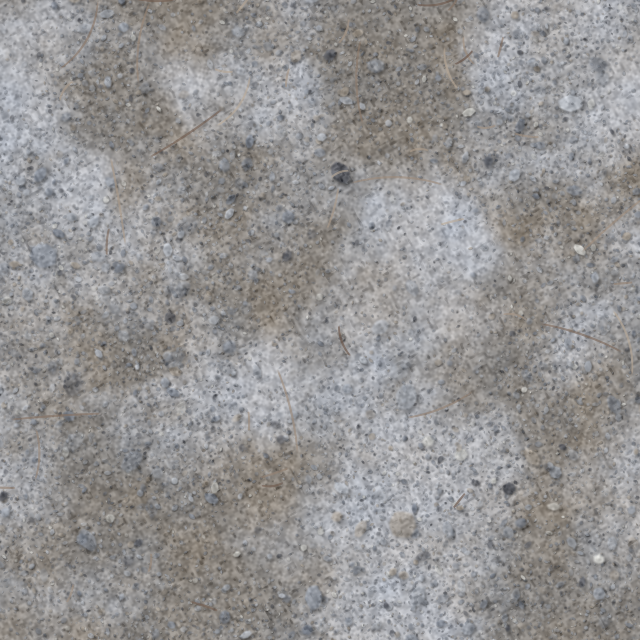
A WebGL 2 fragment shader for this texture:

```glsl
#version 300 es
precision highp float;

uniform vec2 u_resolution;
out vec4 fragColor;

const float TAU = 6.2831853;
const vec2 LIGHT = vec2(-0.6, 0.8);

vec3 hash3(vec2 p) {
    vec3 h = fract(p.xyx * vec3(0.1031, 0.1030, 0.0973));
    h += dot(h, h.yxz + 33.33);
    return fract((h.xxy + h.yzz) * h.zyx);
}

vec2 rotate(vec2 p, float angle) {
    float c = cos(angle), s = sin(angle);
    return vec2(c * p.x + s * p.y, c * p.y - s * p.x);
}

float noise(vec2 p) {
    vec2 i = floor(p), f = fract(p);
    f = f * f * (3.0 - 2.0 * f);
    float low = mix(hash3(i).x, hash3(i + vec2(1, 0)).x, f.x);
    float high = mix(hash3(i + vec2(0, 1)).x, hash3(i + vec2(1, 1)).x, f.x);
    return mix(low, high, f.y);
}

float fbm(vec2 p) {
    float sum = 0.0, weight = 0.5;
    for (int i = 0; i < 6; i++) {
        sum += weight * noise(p);
        p = rotate(p, 0.65) * 2.03 + 17.3;
        weight *= 0.55;
    }
    return sum / 1.08;
}

// Signed distance to a rounded, slightly angular stone
float stoneEdge(vec2 p, float angle, float stretch, float size) {
    vec2 q = rotate(p, angle);
    q.y *= stretch;
    float facets = max(abs(q.x) * 0.6 + abs(q.y) * 0.8, abs(q.x + 0.2 * q.y));
    return mix(length(q), facets, 0.5) - size;
}

vec3 stoneColor(float tone, float kind) {
    vec3 color = mix(vec3(0.47, 0.50, 0.55), vec3(0.75, 0.77, 0.80), tone);
    color = mix(color, vec3(0.67, 0.63, 0.58), step(kind, 0.2));
    color = mix(color, vec3(0.33, 0.34, 0.37), step(kind, 0.08));
    return mix(color, vec3(0.88, 0.88, 0.86), step(0.94, kind));
}

// One scattered layer of stones with soft contact shadows
vec3 addStones(vec3 ground, vec2 p, float cells, float density, float strength, float px) {
    vec2 g = p * cells, home = floor(g);
    float soft = px * cells * 0.8 + 0.03;
    for (int y = -1; y <= 1; y++)
    for (int x = -1; x <= 1; x++) {
        vec2 cell = home + vec2(x, y), seed = cell + cells * 7.0;
        vec3 place = hash3(seed), shape = hash3(seed + 51.3), look = hash3(seed + 113.7);
        float cluster = smoothstep(0.15, 0.75, noise(cell / cells * 7.0 + 40.0));
        if (place.z > density * (0.4 + 1.2 * cluster)) continue;
        vec2 q = g - cell - place.xy;
        float angle = shape.x * TAU;
        float stretch = mix(1.05, 1.9, shape.z);
        float size = mix(0.14, 0.38, shape.y * shape.y);
        float opacity = strength * mix(0.3, 1.0, look.z);
        float shadow = stoneEdge(q + LIGHT * 0.09, angle, stretch, size);
        ground *= 1.0 - 0.38 * opacity * (1.0 - smoothstep(-0.08, 0.08 + soft, shadow));
        float cover = 1.0 - smoothstep(-soft, soft, stoneEdge(q, angle, stretch, size));
        vec3 face = stoneColor(look.x, look.y) * (1.0 + 0.09 * dot(q, LIGHT) / size);
        ground = mix(ground, face, cover * opacity);
    }
    return ground;
}

// Coverage of a thin bent needle
float needle(vec2 p, float angle, float reach, float bend, float px) {
    vec2 q = rotate(p, angle);
    float along = q.x / reach;
    q.y -= bend * reach * along * along;
    float width = 0.0007 * (1.2 - 0.5 * abs(along));
    float line = 1.0 - smoothstep(width, width + px * 1.2, abs(q.y));
    return line * (1.0 - smoothstep(0.85, 1.0, abs(along)));
}

void main() {
    vec2 p = gl_FragCoord.xy / u_resolution.y;
    float px = 1.0 / u_resolution.y;

    // Damp brown earth and pale dust
    vec2 warp = vec2(noise(p * 9.0), noise(p * 9.0 + 31.0)) * 0.06;
    float patches = fbm((p + warp) * 4.5 + 3.0) + 0.06 * (0.5 - p.y);
    float dry = smoothstep(0.32, 0.64, patches);
    vec3 color = mix(vec3(0.525, 0.505, 0.482), vec3(0.695, 0.702, 0.722), dry);
    color += vec3(-0.015, 0.0, 0.02) * (fbm(p * 14.0 + 60.0) - 0.5) * 3.0;

    // Stones from fine grit to pebbles
    color = addStones(color, p, 125.0, 0.55, 0.60, px);
    color = addStones(color, p, 68.0, 0.40, 0.65, px);
    color = addStones(color, p, 34.0, 0.28, 0.75, px);
    color = addStones(color, p, 18.0, 0.18, 0.80, px);

    // Sandy grain and dark pits
    vec2 g = rotate(p, 0.5);
    float grain = (noise(g * 230.0) - 0.5) * 0.17 + (noise(g * 105.0 + 9.0) - 0.5) * 0.11;
    float pits = smoothstep(0.72, 0.95, noise(g * 150.0 + 70.0));
    color += grain - 0.10 * pits + 0.012;

    // Fallen needles, denser toward the top
    for (int i = 0; i < 44; i++) {
        vec3 a = hash3(vec2(i, 5.0)), b = hash3(vec2(i, 83.0));
        vec2 center = vec2(a.x, 1.0 - a.y * sqrt(a.y));
        float angle = mix(-0.5, 2.0, b.x);
        float reach = mix(0.015, 0.075, a.z * a.z);
        float mask = needle(p - center, angle, reach, (b.y - 0.5) * 0.5, px);
        vec3 straw = mix(vec3(0.40, 0.31, 0.26), vec3(0.74, 0.68, 0.61), b.z);
        color = mix(color, straw, mask * 0.6);
    }
    fragColor = vec4(clamp(color, 0.0, 1.0), 1.0);
}
```
